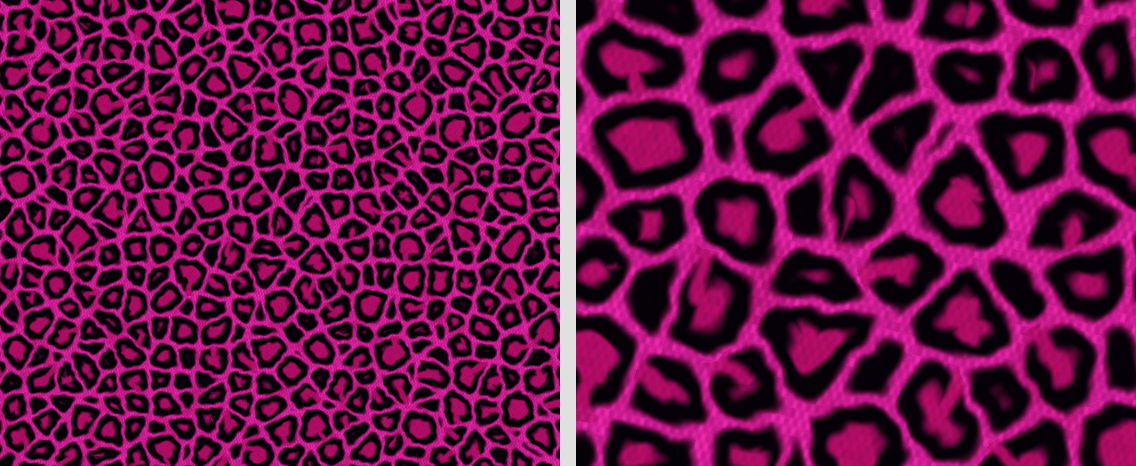
Left, the full canvas; right, a detail of the centre.
A Shadertoy shader for this pattern:

```glsl
#define ROWS 18.6         // spots per canvas height
#define JITTER 0.86       // irregularity of the spot centres
#define SIZE_SPREAD 0.46  // difference between large and small spots
#define GAP 0.076         // half width of the ground between spots
#define RING 0.315        // depth at which the heart of a spot begins
#define ROUNDING 12.5     // higher is more angular
#define WOBBLE 0.060      // raggedness of the outlines
#define SOFTNESS 0.066    // blur of the outlines
#define THREADS 155.0     // weave threads per canvas height
#define GROUND vec3(0.81, 0.105, 0.575)
#define HEART vec3(0.68, 0.045, 0.385)
#define INK vec3(0.022, 0.005, 0.030)

vec3 hash3(vec2 p) {
    vec3 q = fract(p.xyx * vec3(0.1031, 0.1030, 0.0973));
    q += dot(q, q.yxz + 33.33);
    return fract((q.xxy + q.yzz) * q.zyx);
}

// Layered sines, roughly -1 to 1
vec2 ripple(vec2 p) {
    vec2 a = sin(p.yx * 4.7 + 1.6 * sin(p * 2.3 + 0.7));
    vec2 b = sin(p.yx * 10.3 + 2.0 * sin(p * 6.1 + 2.1));
    return 0.62 * a + 0.38 * b;
}

vec2 siteOffset(vec2 cell) {
    return 0.5 + JITTER * (hash3(cell).xy - 0.5);
}

float siteWeight(vec2 cell) {
    float h = hash3(cell).z;
    return SIZE_SPREAD * h * h;
}

// Weighted cellular noise: x = rounded depth inside the cell, y = room at its
// site. Also returns the offset from the site and the cell index.
vec2 spotField(vec2 p, out vec2 fromSite, out vec2 id) {
    vec2 base = floor(p);
    float best = 1e3;
    for (int y = -2; y <= 2; y++)
    for (int x = -2; x <= 2; x++) {
        vec2 cell = base + vec2(x, y);
        vec2 r = p - cell - siteOffset(cell);
        float power = dot(r, r) - siteWeight(cell);
        if (power < best) { best = power; fromSite = r; id = cell; }
    }
    float ownWeight = siteWeight(id), sum = 0.0, room = 1.0;
    for (int y = -2; y <= 2; y++)
    for (int x = -2; x <= 2; x++) {
        vec2 cell = id + vec2(x, y);
        if (x == 0 && y == 0) continue;
        vec2 r = p - cell - siteOffset(cell);
        vec2 link = r - fromSite;
        float span = max(length(link), 0.05);
        float depth = (dot(r, r) - siteWeight(cell) - best) / (2.0 * span);
        sum += exp(-ROUNDING * depth);
        room = min(room, (span * span - siteWeight(cell) + ownWeight) / (2.0 * span));
    }
    return vec2(-log(sum) / ROUNDING, room);
}

// Distance to a segment between two points
float segment(vec2 p, vec2 a, vec2 b) {
    vec2 ab = b - a;
    return length(p - a - ab * clamp(dot(p - a, ab) / dot(ab, ab), 0.0, 1.0));
}

// Fine crossed threads with uneven brightness, around zero
float weave(vec2 uv) {
    vec2 t = mat2(0.97, 0.24, -0.24, 0.97) * uv * THREADS;
    float cross = sin(t.x * 6.2832) * sin(t.y * 3.1416);
    float grain = hash3(floor(t)).x - 0.5;
    return 0.5 * cross + 0.8 * grain;
}

void mainImage(out vec4 fragColor, in vec2 fragCoord) {
    vec2 uv = fragCoord / iResolution.y;
    vec2 p = uv * ROWS;
    float soft = max(SOFTNESS, 0.7 * ROWS / iResolution.y);

    // Spots with ragged outlines
    vec2 fromSite, id;
    vec2 field = spotField(p + WOBBLE * ripple(p * 1.15), fromSite, id);
    float spot = smoothstep(-soft, soft, field.x - GAP);

    // Hearts: a core that grows with the spot, joined by a slit
    vec3 h = hash3(id + 71.0);
    float angle = 6.2832 * h.x;
    vec2 aim = vec2(cos(angle), sin(angle));
    float large = smoothstep(0.24, 0.38, field.y);
    float core = field.x - RING + 0.035 * ripple(p * 1.3 + 9.0).x;
    float width = mix(-0.12, 0.095 + 0.05 * h.z, large);

    // Half of the slits break through the ring, the others stay inside
    float opens = step(h.y, 0.52) * large;
    float breach = width - segment(fromSite, vec2(0.0), aim * 0.75);
    float slit = width - segment(fromSite, -0.17 * aim, 0.17 * aim);
    slit = mix(min(slit, field.x - 0.22), breach, opens);
    float heart = smoothstep(-soft, soft, max(core, slit));

    // Ground with darker blotches, tinted beside the openings
    float blotch = smoothstep(0.25, 1.0, ripple(p * 0.4).y);
    float tint = smoothstep(-0.16, 0.06, breach) * opens;
    vec3 ground = mix(GROUND, HEART, max(0.5 * blotch, 0.7 * tint));
    vec3 dye = mix(ground, HEART, spot);
    vec3 color = mix(dye, INK, spot * (1.0 - heart));

    // Cloth texture, strongest on the bare ground
    float thread = weave(uv);
    color *= 1.0 + thread * mix(0.15, 0.09, spot);
    color += vec3(0.02, 0.06, 0.035) * max(thread, 0.0) * (1.0 - spot);
    fragColor = vec4(clamp(color, 0.0, 1.0), 1.0);
}
```
